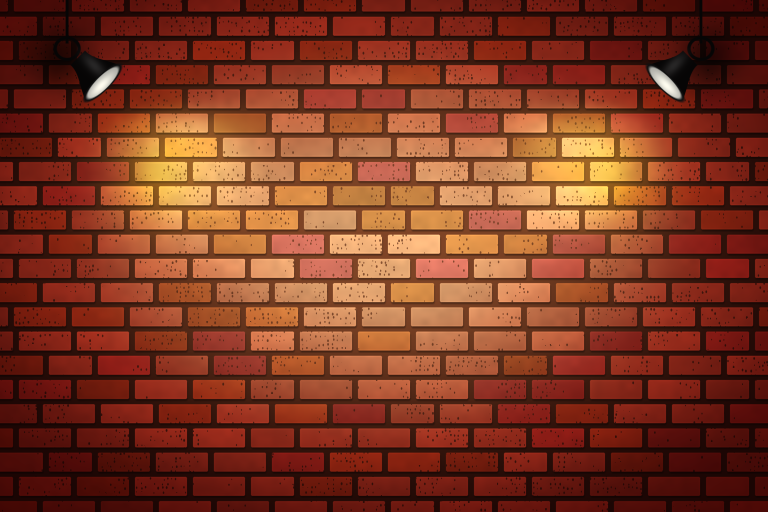
Write a Shadertoy shader that draws this texture.

```glsl
// A brick wall lit by two hanging lamps, with a warm pool in the middle and dark corners.
// Bond rows repeat long bricks with a periodic short one; hashes vary tint and pitting,
// elliptical falloffs give the light, and mirrored distance shapes make the lamps.

const float ROW_HEIGHT = 0.0473;
const float SHORT_BRICK = 0.0957;
const float LONG_BRICK = 0.1133;
const float BOND_PERIOD = SHORT_BRICK + 7.0 * LONG_BRICK;

// Where the short brick begins in each kind of row
const float A = 0.4844, B = 0.7578, C = 0.7012, D = 0.9785, E = 0.9961;
const float ROW_START[22] = float[22](
    C, B, A, D, C, D, E, A, B, C, D, A, B, C, A, D, A, B, A, D, A, B);

float hash(vec2 p) {
    return fract(sin(dot(p, vec2(127.1, 311.7))) * 43758.5453);
}

float noise(vec2 p) {
    vec2 i = floor(p), f = fract(p);
    f = f * f * (3.0 - 2.0 * f);
    return mix(mix(hash(i), hash(i + vec2(1, 0)), f.x),
               mix(hash(i + vec2(0, 1)), hash(i + vec2(1, 1)), f.x), f.y);
}

float cover(float dist, float aa) {
    return 1.0 - smoothstep(-aa, aa, dist);
}

float falloff(vec2 p, vec2 centre, vec2 radius) {
    vec2 q = (p - centre) / radius;
    return exp(-dot(q, q));
}

float roundBox(vec2 p, vec2 halfSize, float radius) {
    vec2 q = abs(p) - halfSize + radius;
    return length(max(q, 0.0)) + min(max(q.x, q.y), 0.0) - radius;
}

// Local position from the brick centre (xy), half length (z); outputs its id
vec3 brickCell(vec2 p, out vec2 id) {
    float row = (1.0197 - p.y) / ROW_HEIGHT;
    int k = clamp(int(floor(row)), 0, 21);
    float x = p.x - ROW_START[k];
    float period = floor(x / BOND_PERIOD);
    x -= period * BOND_PERIOD;
    float n = floor((x - SHORT_BRICK) / LONG_BRICK);
    bool isShort = x < SHORT_BRICK;
    float len = isShort ? SHORT_BRICK : LONG_BRICK;
    float start = isShort ? 0.0 : SHORT_BRICK + n * LONG_BRICK;
    id = vec2(period * 8.0 + (isShort ? 0.0 : n + 1.0), float(k));
    return vec3(x - start - 0.5 * len, (0.5 - fract(row)) * ROW_HEIGHT, 0.5 * len);
}

vec3 brickRamp(float light) {
    vec3 c = mix(vec3(0.27, 0.03, 0.02), vec3(0.59, 0.165, 0.105), smoothstep(0.0, 0.35, light));
    c = mix(c, vec3(0.78, 0.42, 0.27), smoothstep(0.3, 0.68, light));
    return mix(c, vec3(0.95, 0.70, 0.48), smoothstep(0.6, 1.0, light));
}

vec3 brickTint(vec2 id) {
    float kind = hash(id + 3.7);
    vec3 tint = kind < 0.17 ? vec3(0.92, 0.68, 0.82)
              : kind < 0.38 ? vec3(0.92, 0.84, 0.62) : vec3(1.0);
    return tint * mix(0.87, 1.06, hash(id + 19.3));
}

// Small irregular pits, denser in patches
float pits(vec2 p, float aa) {
    vec2 g = p / 0.0085, cell = floor(g);
    vec2 jitter = vec2(hash(cell + 5.1), hash(cell + 8.6)) * 0.5 + 0.25;
    vec2 q = (g - cell - jitter) * vec2(1.25, 0.85);
    float radius = mix(0.08, 0.27, hash(cell + 2.4));
    float present = step(hash(cell), 0.55 * smoothstep(0.2, 0.85, noise(p * 17.0)));
    return present * cover((length(q) - radius) * 0.0085, aa);
}

vec3 wall(vec2 p, float light, float aa) {
    vec2 id;
    vec3 cell = brickCell(p, id);
    vec2 halfSize = vec2(cell.z - 0.0058, 0.0186);
    float face = roundBox(cell.xy, halfSize, 0.003);
    float shade = roundBox(cell.xy + vec2(-0.001, 0.0035), halfSize, 0.004);
    vec3 mortar = mix(vec3(0.10, 0.018, 0.012), vec3(0.50, 0.27, 0.15), smoothstep(0.0, 1.05, light));
    vec3 brick = brickRamp(light) * brickTint(id);
    brick *= 0.96 + 0.08 * noise(p * 65.0) + 1.2 * cell.y;
    brick *= 1.0 + 0.07 * smoothstep(-0.004, -0.001, face);
    brick = mix(brick, mortar * 0.85, 0.8 * pits(p, aa));
    vec3 color = mortar * (1.0 - 0.38 * cover(shade, 0.003));
    return mix(color, brick, cover(face, aa));
}

// Cord, hook, conical shade and bright mouth, for the left lamp
vec3 drawLamp(vec3 color, vec2 p, float aa) {
    color *= 1.0 - 0.6 * falloff(p, vec2(0.115, 0.885), vec2(0.055, 0.06));
    float cord = roundBox(p - vec2(0.131, 0.97), vec2(0.0028, 0.055), 0.001);
    float hook = abs(length((p - vec2(0.131, 0.905)) * vec2(0.9, 1.0)) - 0.021) - 0.003;
    vec2 q = p - vec2(0.200, 0.839);
    float along = dot(q, vec2(-0.7071, 0.7071));
    float across = dot(q, vec2(0.7071));
    float width = mix(0.050, 0.020, smoothstep(-0.015, 0.065, along));
    float body = max(abs(across) - width, max(-along, along - 0.068));
    float metal = min(min(cord, hook), body);
    float sheen = falloff(vec2(across, along), vec2(0.012, 0.035), vec2(0.012, 0.03));
    color = mix(color, vec3(0.025, 0.02, 0.02) + 0.13 * sheen, cover(metal, aa));
    vec2 mouth = vec2(across, along + 0.001);
    float rim = (length(mouth / vec2(0.051, 0.015)) - 1.0) * 0.015;
    color = mix(color, vec3(0.06), cover(rim, aa));
    vec3 bulb = mix(vec3(0.62, 0.62, 0.60), vec3(1.0, 0.99, 0.94),
                    falloff(mouth, vec2(-0.006, -0.002), vec2(0.034, 0.012)));
    return mix(color, bulb, cover(rim + 0.0025, aa));
}

void mainImage(out vec4 fragColor, in vec2 fragCoord) {
    vec2 p = fragCoord / iResolution.xy * vec2(1.5, 1.0);
    float aa = 0.75 / iResolution.y;
    vec2 side = vec2(min(p.x, 1.5 - p.x), p.y);

    // Broad wash plus a yellow pool beneath each lamp
    float pool = falloff(side, vec2(0.355, 0.685), vec2(0.125, 0.12));
    pool *= 1.0 - 0.7 * smoothstep(0.755, 0.81, p.y);
    float light = falloff(p, vec2(0.75, 0.528), vec2(0.61, 0.39)) + 0.48 * pool;
    vec3 color = wall(p, light, aa);
    color += vec3(0.12, 0.115, 0.02) * pool;
    float amber = falloff(side, vec2(0.295, 0.655), vec2(0.075, 0.09));
    color = mix(color, color * vec3(1.0, 1.08, 0.58), 0.75 * amber);

    color = drawLamp(color, side, aa);
    fragColor = vec4(clamp(color, 0.0, 1.0), 1.0);
}
```
